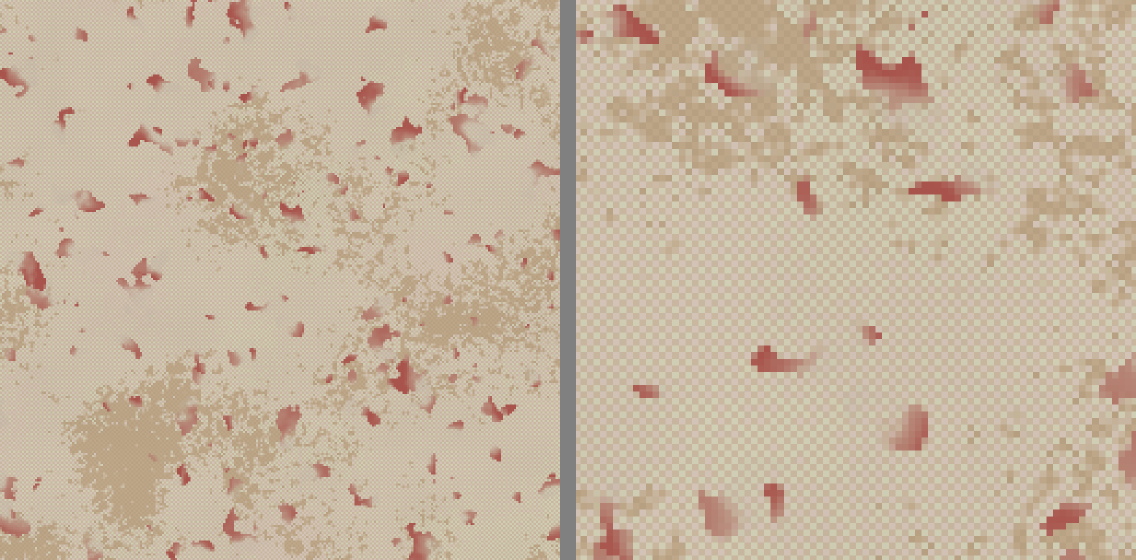
Left: the whole. Right: its middle third, enlarged.
This texture is drawn by a Shadertoy shader. Its source:

```glsl
// Weathered plaster: a dithered beige ground, mottled with tan speckle and
// scattered with ragged red flakes. Layered value noise makes the mottling,
// jittered cells place the flakes, and all is quantised to a coarse grain.

const float GRAIN = 256.0;        // grains across the canvas height
const float TAN_LEVEL = 0.625;    // higher means less tan
const float FLAKE_GRID = 10.0;    // large flakes per canvas height
const float CHIP_GRID = 23.0;     // small chips per canvas height
const float FLAKE_CHANCE = 0.72;
const float CHIP_CHANCE = 0.30;

const vec3 BEIGE = vec3(0.78, 0.71, 0.62);
const vec3 PALE_GREEN = vec3(0.81, 0.80, 0.70);
const vec3 PALE_PINK = vec3(0.82, 0.76, 0.71);
const vec3 TAN = vec3(0.73, 0.64, 0.52);
const vec3 ROSE = vec3(0.71, 0.51, 0.45);
const vec3 RED = vec3(0.66, 0.33, 0.30);
const vec3 VEIL = vec3(0.75, 0.70, 0.64);

float hash(vec2 p) {
    vec3 q = fract(vec3(p.xyx) * 0.1031);
    q += dot(q, q.yzx + 33.33);
    return fract((q.x + q.y) * q.z);
}

vec2 hash2(vec2 p) {
    return vec2(hash(p + 17.0), hash(p + 59.0));
}

float noise(vec2 p) {
    vec2 i = floor(p);
    vec2 f = fract(p);
    f = f * f * (3.0 - 2.0 * f);
    float low = mix(hash(i), hash(i + vec2(1, 0)), f.x);
    float high = mix(hash(i + vec2(0, 1)), hash(i + vec2(1, 1)), f.x);
    return mix(low, high, f.y);
}

float fbm(vec2 p) {
    float sum = 0.0;
    float weight = 0.533;
    for (int i = 0; i < 4; i++) {
        sum += weight * noise(p);
        p = p * 2.03 + 11.7;
        weight *= 0.5;
    }
    return sum;
}

// x: strength of red, y: cover of the pale veil around it
vec2 flakes(vec2 p, float grid, float chance, float ragged) {
    vec2 g = p * grid;
    vec2 home = floor(g);
    vec2 result = vec2(0.0);
    for (int y = -1; y <= 1; y++)
    for (int x = -1; x <= 1; x++) {
        vec2 id = home + vec2(x, y);
        if (hash(id + grid) > chance) continue;
        vec2 rnd = hash2(id + grid * 3.0);
        vec2 q = g - id - 0.15 - 0.7 * rnd;
        float angle = 6.2832 * hash(id + 83.0);
        float radius = mix(0.16, 0.44, pow(hash(id + 131.0), 1.5));
        float stretch = mix(1.0, 2.3, hash(id + 197.0));
        vec2 axis = vec2(cos(angle), sin(angle));
        vec2 local = vec2(dot(q, axis), dot(q, vec2(-axis.y, axis.x))) / radius;
        local.y += 0.35 * local.x * local.x - 0.15;
        float d = length(local * vec2(1.0, stretch)) + ragged;
        float inside = 1.0 - smoothstep(0.92, 1.04, d);
        // dense at one torn edge, fading towards the other
        float fade = smoothstep(-0.75, 0.75, local.x + 0.5 * ragged);
        float strength = mix(0.65, 1.1, hash(id + 241.0));
        result = max(result, inside * vec2(fade * strength, 1.0));
    }
    return result;
}

vec3 ground(vec2 p, vec2 cell) {
    // two by two dither of beige with the two pale tints
    float tint = fbm(p * 4.0 + 31.0) - 0.5;
    float odd = mod(cell.x + cell.y, 2.0);
    float row = mod(cell.y, 2.0) - 0.5;
    float green = step(0.0, row * 0.3 + tint + 0.12 * (hash(cell) - 0.5));
    vec3 col = mix(BEIGE, mix(PALE_PINK, PALE_GREEN, green), odd);

    // tan speckle gathers in large drifts, denser on the left
    float drift = fbm(p * 4.5 + 7.0) + 0.07 * (0.5 - p.x);
    float speckle = 0.28 * (noise(cell * 0.42) - 0.5) + 0.16 * (hash(cell + 5.0) - 0.5);
    float tanCover = smoothstep(TAN_LEVEL - 0.02, TAN_LEVEL + 0.02, drift + speckle);
    col = mix(col, TAN + 0.025 * (odd - 0.5), tanCover);
    return col + 0.025 * (fbm(p * 12.0) - 0.5);
}

vec3 plaster(vec2 uv) {
    vec2 cell = floor(uv * GRAIN);
    vec2 p = (cell + 0.5) / GRAIN;
    vec3 col = ground(p, cell);

    // bend the flakes and tear their edges
    vec2 bend = vec2(fbm(p * 19.0), fbm(p * 19.0 + 47.0)) - 0.5;
    float ragged = 1.1 * (noise(p * 52.0) - 0.5) + 0.4 * (noise(p * 120.0) - 0.5);
    vec2 flake = flakes(p + 0.07 * bend, FLAKE_GRID, FLAKE_CHANCE, ragged);
    float cluster = smoothstep(0.35, 0.65, noise(p * 6.0 + 90.0));
    vec2 chip = flakes(p + 0.03 * bend, CHIP_GRID, CHIP_CHANCE * cluster, 0.7 * ragged);
    vec2 paint = max(flake, chip * vec2(0.95, 0.5));

    float wear = paint.x * mix(0.65, 1.15, noise(p * 38.0 + 13.0));
    col = mix(col, VEIL, 0.45 * paint.y * noise(p * 45.0 + 3.0));
    col = mix(col, ROSE, smoothstep(0.12, 0.55, wear));
    return mix(col, RED, smoothstep(0.50, 0.95, wear));
}

void mainImage(out vec4 fragColor, in vec2 fragCoord) {
    // four samples per pixel smooth the grain edges at any size
    vec3 col = vec3(0.0);
    for (int i = 0; i < 4; i++) {
        vec2 offset = vec2(i % 2, i / 2) * 0.5 - 0.25;
        col += plaster((fragCoord + offset) / iResolution.y);
    }
    fragColor = vec4(col * 0.25, 1.0);
}
```
